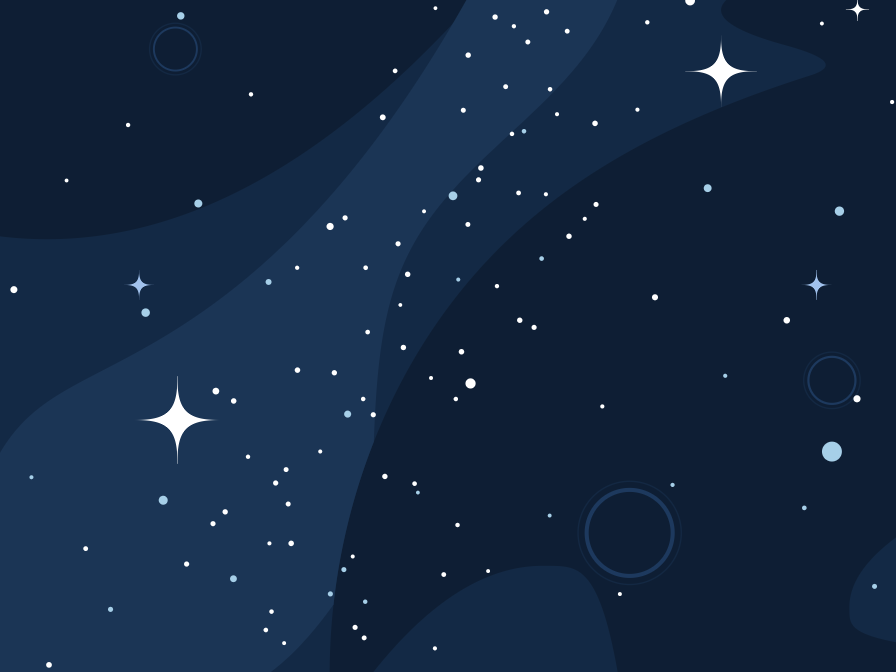
This background is drawn by a Shadertoy shader. Its source:

```glsl
// Flat night sky: layered navy waves, scattered dots, four-pointed sparkles and thin rings.
// Each wave is an implicit field (negative inside) built from polynomials and exponentials;
// the stars come from a hashed loop that gathers most of them along the diagonal band.

#define PIXEL (1.0 / iResolution.y)

vec3 hash3(float n) {
    return fract(sin(n * vec3(12.9898, 78.233, 39.425) + 4.1) * 43758.55);
}

// Coverage of the region where the field is negative, one pixel wide at the edge
float inside(float field) {
    float slope = length(vec2(dFdx(field), dFdy(field)));
    return clamp(0.5 - field / max(slope, 1e-5), 0.0, 1.0);
}

float smoothMin(float a, float b, float k) {
    float h = max(k - abs(a - b), 0.0);
    return min(a, b) - h * h / (4.0 * k);
}

// Bump profile: gentle parabola on one side, steep quartic on the other
float lopsided(float d, float gentle, float steep) {
    return d < 0.0 ? gentle * d * d : steep * d * d * d * d;
}

float disc(vec2 p, float radius) {
    return clamp(0.5 + (radius - length(p)) / PIXEL, 0.0, 1.0);
}

float circleLine(vec2 p, float radius, float width) {
    return clamp(0.5 + (0.5 * width - abs(length(p) - radius)) / PIXEL, 0.0, 1.0);
}

// Concave four-pointed star with needle-thin arms
float sparkle(vec2 p, float radius) {
    p = abs(p);
    float along = max(p.x, p.y);
    float across = min(p.x, p.y);
    float taper = max(1.0 - pow(along / radius, 0.43), 0.0);
    float halfWidth = radius * pow(taper, 2.33);
    return clamp(0.5 + (halfWidth - across) / PIXEL, 0.0, 1.0)
         * clamp((radius - along) / PIXEL, 0.0, 1.0);
}

vec3 waves(vec2 p) {
    vec3 navy = vec3(0.055, 0.119, 0.203);
    vec3 midBlue = vec3(0.075, 0.160, 0.270);
    vec3 steel = vec3(0.106, 0.208, 0.333);

    // Wide band: bowl at upper left, sweeping right edge with a rounded tongue
    float bowl = 0.356 - 0.88 * (p.x - 0.07) * (p.x - 0.07);
    float sweep = 0.49 + 0.51 * (1.0 - p.y) * (1.0 - p.y) + 0.7 * exp(-p.y / 0.14);
    float tongue = 1.073 + 35.0 * (p.y - 0.015) * (p.y - 0.015);
    float rightEdge = smoothMin(sweep, tongue, 0.2);
    float wide = max(bowl - p.y, p.x - rightEdge);

    // Bright stream inside the wide band
    float t = p.x - 0.2;
    float streamTop = 0.525 - t * (0.52 + t * (0.765 + 0.675 * t)) + 0.07 * exp(-p.x / 0.05);
    float streamRight = 0.553 + 0.41 / (1.0 + exp((p.y - 0.2) / 0.095));
    float foot = clamp(p.x - 0.296, 0.0, 0.3);
    float stream = max(streamTop - p.y, p.x - min(streamRight, rightEdge));
    stream = max(stream, p.y - 1.04 + 3.5 * foot * foot);

    // Hill on the lower border and bulge on the right border
    float hill = 0.842 + lopsided(p.x - 0.807, 2.5, 1000.0) - p.y;
    float bulge = 1.264 + lopsided(p.y - 0.903, 6.5, 9000.0) - p.x;

    float midCover = max(inside(wide), max(inside(hill), inside(bulge)));
    return mix(mix(navy, midBlue, midCover), steel, inside(stream));
}

void addRing(inout vec3 color, vec2 p, float radius, float width) {
    vec3 ringBlue = vec3(0.115, 0.225, 0.37);
    color = mix(color, ringBlue, circleLine(p, radius, width));
    color = mix(color, ringBlue, 0.35 * circleLine(p, radius * 1.2, 0.002));
}

void addStars(inout vec3 color, vec2 p) {
    for (int i = 0; i < 108; i++) {
        float n = float(i);
        vec3 h = hash3(n + 1.0);
        vec3 g = hash3(n + 211.0);
        bool banded = i < 64;
        // Band stars hug the diagonal; the rest follow an even sequence
        vec2 along = vec2(0.82 - 0.44 * h.y + 0.36 * (h.x + h.z - 1.0), h.y);
        vec2 even = fract(n * vec2(0.7549, 0.5698) + 0.3) * vec2(1.333, 1.0);
        vec2 center = banded ? along : even;
        bool pale = g.y > (banded ? 0.9 : 0.58);
        float radius = banded ? 0.0029 + 0.0012 * g.x : 0.0028 + 0.0048 * g.x * g.x;
        vec3 tint = pale ? vec3(0.65, 0.81, 0.91) : vec3(1.0);
        color = mix(color, tint, disc(p - center, radius));
    }
}

void mainImage(out vec4 fragColor, in vec2 fragCoord) {
    // Height is one unit, measured downward from the top
    vec2 p = vec2(fragCoord.x, iResolution.y - fragCoord.y) / iResolution.y;
    vec3 color = waves(p);

    addRing(color, p - vec2(0.261, 0.073), 0.032, 0.0028);
    addRing(color, p - vec2(1.238, 0.566), 0.035, 0.0032);
    addRing(color, p - vec2(0.937, 0.793), 0.064, 0.0060);

    addStars(color, p);
    color = mix(color, vec3(0.65, 0.81, 0.91), disc(p - vec2(1.238, 0.672), 0.0148));

    // Large white sparkles, then the small pale pair
    float white = max(sparkle(p - vec2(0.264, 0.625), 0.066), sparkle(p - vec2(1.073, 0.106), 0.054));
    white = max(white, sparkle(p - vec2(1.276, 0.014), 0.018));
    float paleBlue = max(sparkle(p - vec2(0.207, 0.424), 0.023), sparkle(p - vec2(1.215, 0.424), 0.023));
    color = mix(color, vec3(0.63, 0.76, 0.93), paleBlue);
    fragColor = vec4(mix(color, vec3(1.0), white), 1.0);
}
```
